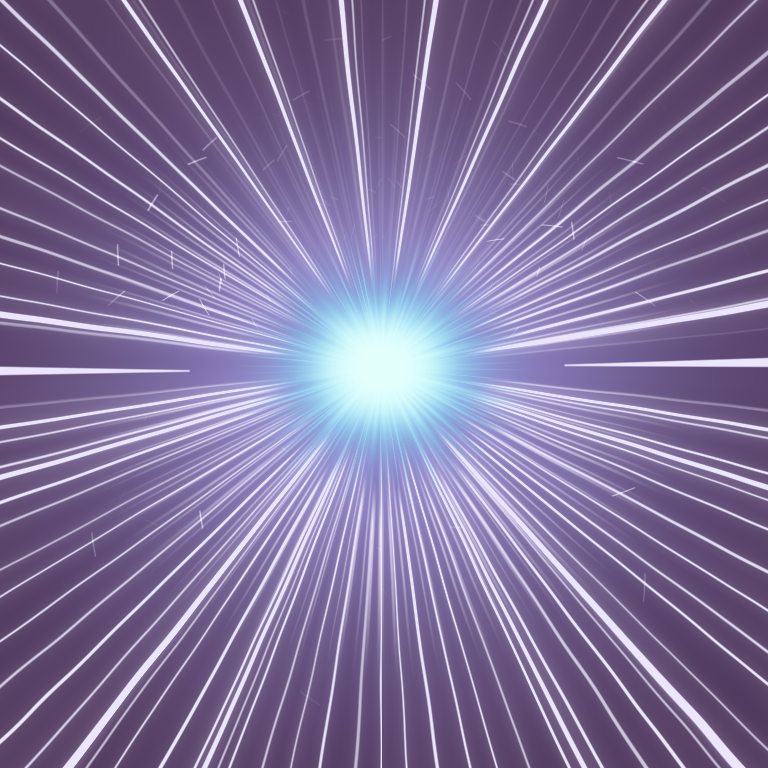
Give the GLSL for this background, as a WebGL 1 fragment shader.

```glsl
precision highp float;
uniform vec2 u_resolution;

#define CENTER vec2(0.497, 0.521)
#define EDGE_COLOR vec3(0.325, 0.235, 0.375)
#define VIOLET vec3(0.60, 0.57, 0.86)
#define RAY_COLOR vec3(0.92, 0.90, 0.99)
#define CYAN vec3(0.49, 0.88, 0.97)
#define CORE_COLOR vec3(0.89, 1.0, 0.99)
#define RAY_SPACING 4.2
#define RAY_WIDTH 0.0019
#define BEAM_WIDTH 0.0044
#define CORE_RADIUS 0.088
#define HALO_RADIUS 0.122
#define BANDS 15.0

float hash(vec2 p) {
    return fract(sin(dot(p, vec2(127.1, 311.7))) * 43758.5453);
}

vec2 gradient(vec2 cell) {
    float turn = 6.28318 * hash(cell);
    return vec2(cos(turn), sin(turn));
}

float noise(vec2 p) {
    vec2 i = floor(p), f = fract(p);
    vec2 u = f * f * (3.0 - 2.0 * f);
    vec2 e = vec2(1.0, 0.0);
    float low = mix(dot(gradient(i), f), dot(gradient(i + e), f - e), u.x);
    float high = mix(dot(gradient(i + e.yx), f - e.yx), dot(gradient(i + 1.0), f - 1.0), u.x);
    return mix(low, high, u.y);
}

float stroke(float dist, float halfWidth, float pixel) {
    return 1.0 - smoothstep(halfWidth - pixel, halfWidth + pixel, abs(dist));
}

// Thin rays with jittered angles, plus the cracks that link them
vec2 rayFan(float angle, float spacing, float r, float quadrant, float upper, float pixel) {
    float cell = floor(angle / spacing);
    float across = fract(angle / spacing);
    vec2 id = vec2(cell, quadrant * 17.0 + spacing);
    float seed = hash(id + 3.0);
    float dist = (across - mix(0.33, 0.67, hash(id))) * radians(spacing) * r;
    float start = 0.08 + 0.07 * seed;
    float visible = smoothstep(start, start + 0.07, r) * smoothstep(5.0, 8.0, angle);
    visible *= 1.0 - 0.85 * upper * smoothstep(44.0, 50.0, angle);
    float width = RAY_WIDTH * (0.5 + r) * mix(0.5, 1.2, seed);
    float ray = stroke(dist, width, pixel) * mix(0.6, 1.0, hash(id + 9.0));
    float glow = exp(-abs(dist) / 0.006) * 0.13;

    float band = floor(r * BANDS);
    float pick = hash(id + vec2(band * 5.0, band));
    float tilt = hash(id + vec2(band, 31.0)) - 0.5;
    float crackRadius = (band + 0.5 + tilt * 0.4) / BANDS;
    float crack = stroke(r - crackRadius - (across - 0.5) * tilt * 0.05, 0.001, pixel);
    crack *= step(mix(0.92, 0.74, upper), pick) * smoothstep(0.0, 0.08, across * (1.0 - across));
    crack *= smoothstep(0.15, 0.2, r) * (1.0 - smoothstep(0.36, 0.52, r));
    crack *= smoothstep(10.0, 18.0, angle) * (1.0 - 0.7 * smoothstep(46.0, 60.0, angle));
    return vec2((ray + glow) * visible, crack * 0.6);
}

// Wide beams, the steep ones with a thin companion
float mainBeams(float angle, float r, float upper, float right, float pixel) {
    vec4 above = mix(vec4(8.0, 55.0, 69.0, 83.6), vec4(9.3, 52.4, 66.0, 81.6), right);
    vec4 below = mix(vec4(9.0, 16.1, 51.8, 66.1), vec4(9.0, 17.1, 48.1, 63.1), right);
    vec4 angles = mix(below, above, upper);
    vec4 weights = mix(vec4(0.6, 0.85, 1.1, 0.75), vec4(1.1, 0.6, 0.75, 0.9), upper);
    float light = 0.0;
    for (int i = 0; i < 4; i++) {
        float dist = radians(angle - angles[i]) * r;
        float companion = radians(angle - angles[i] - 1.7) * r;
        light += stroke(dist, BEAM_WIDTH * weights[i] * (0.1 + r * 1.5), pixel);
        light += 0.7 * step(30.0, angle) * stroke(companion, RAY_WIDTH * (0.2 + r), pixel);
        light += 0.2 * exp(-abs(dist) / 0.011);
    }
    return light * smoothstep(0.09, 0.17, r);
}

// Tapered shards on the horizontal axis
float sideShards(vec2 p, float right, float pixel) {
    float x = abs(p.x);
    float start = mix(0.25, 0.238, right);
    float y = p.y - mix(-0.004, 0.014 * x, right);
    float width = mix(0.001, 0.0058, (x - start) / 0.26);
    return stroke(y, width, pixel) * smoothstep(start - pixel, start + pixel, x);
}

void main() {
    vec2 p = gl_FragCoord.xy / u_resolution - CENTER;
    float pixel = 1.0 / min(u_resolution.x, u_resolution.y);
    float r = max(length(p), 0.0001);
    vec2 direction = p / r;
    float upper = step(0.0, p.y);
    float right = step(0.0, p.x);
    float quadrant = upper * 2.0 + right;
    float wobble = noise(p * 11.0);
    float angle = degrees(atan(abs(p.y), abs(p.x) + 0.00001)) + wobble * 0.25;

    // Violet haze, flatter above
    float hazeRadius = length(p * vec2(1.0, 1.05 + 0.2 * smoothstep(0.0, 0.2, p.y)));
    vec3 color = mix(EDGE_COLOR, VIOLET, exp(-8.5 * hazeRadius * hazeRadius));
    color += 0.03 * noise(direction * 9.0 + r) + 0.015 * noise(p * 6.0);

    // Rays, beams and cracks, with a finer fan close in
    vec2 fan = rayFan(clamp(angle, 0.0, 90.0), RAY_SPACING, r, quadrant, upper, pixel);
    vec2 fine = rayFan(clamp(angle, 0.0, 90.0), RAY_SPACING * 0.6, r, quadrant, upper, pixel);
    float light = fan.x + fan.y + 0.6 * (fine.x + fine.y) * (1.0 - smoothstep(0.22, 0.42, r));
    light += mainBeams(angle, r, upper, right, pixel);
    light += sideShards(p, right, pixel);
    color = mix(color, RAY_COLOR, clamp(light, 0.0, 1.0));

    // Fine streaks around the core
    float streak = smoothstep(0.05, 0.45, noise(direction * 38.0));
    color = mix(color, vec3(0.72, 0.88, 1.0), 0.5 * streak * (1.0 - smoothstep(0.1, 0.2, r)));

    // Cyan halo and white core, slightly wider than high
    float q = length(p * vec2(1.0, 1.2)) * (1.0 - 0.2 * noise(direction * 13.0));
    color = mix(color, CYAN, exp(-pow(q / HALO_RADIUS, 3.2)));
    color = mix(color, CORE_COLOR, exp(-pow(q / CORE_RADIUS, 4.0)));
    gl_FragColor = vec4(clamp(color, 0.0, 1.0), 1.0);
}
```
